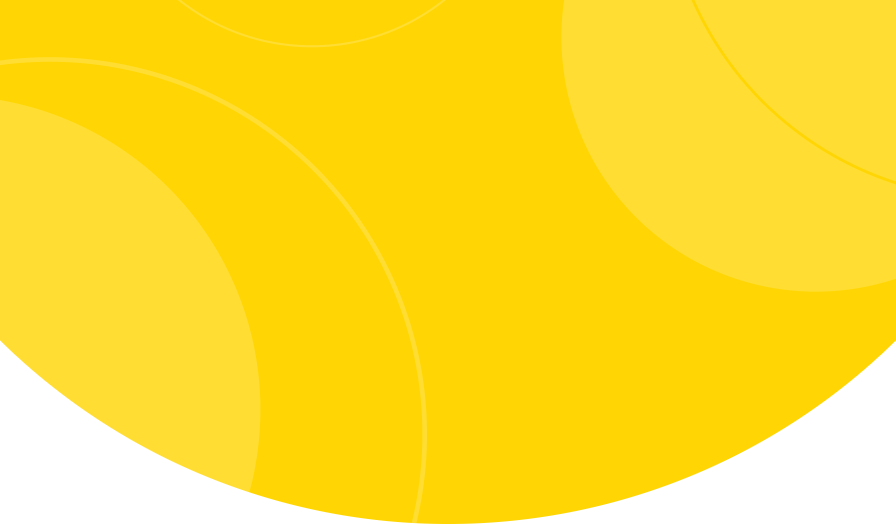
Reproduce this background procedurally as a Shadertoy shader.

```glsl
// Golden bowl-shaped backdrop with pale discs and thin rings over white.

// Antialiased coverage of a signed distance, about one pixel wide
float coverage(float dist) {
    return clamp(0.5 - dist * iResolution.y, 0.0, 1.0);
}

float disc(vec2 p, vec2 center, float radius) {
    return coverage(length(p - center) - radius);
}

float ring(vec2 p, vec2 center, float radius, float halfWidth) {
    return coverage(abs(length(p - center) - radius) - halfWidth);
}

void mainImage(out vec4 fragColor, in vec2 fragCoord) {
    // Canvas heights, with x measured from the middle
    vec2 p = vec2(fragCoord.x - 0.5 * iResolution.x, fragCoord.y) / iResolution.y;

    vec3 gold = vec3(1.0, 0.84, 0.01);
    vec3 paleGold = vec3(1.0, 0.868, 0.2);
    vec3 color = gold;

    // Large pale discs
    color = mix(color, paleGold, disc(p, vec2(-0.958, 0.218), 0.6));
    color = mix(color, paleGold, disc(p, vec2(0.702, 0.929), 0.4856));

    // Pale outlines at the left and top, gold outline across the right disc
    color = mix(color, paleGold, ring(p, vec2(-0.76, 0.171), 0.7155, 0.0044));
    color = mix(color, paleGold, ring(p, vec2(-0.26, 1.318), 0.4063, 0.002));
    color = mix(color, gold, ring(p, vec2(1.051, 1.258), 0.638, 0.0027));

    // White outside the bowl
    color = mix(vec3(1.0), color, disc(p, vec2(0.0, 1.218), 1.218));

    fragColor = vec4(color, 1.0);
}
```
